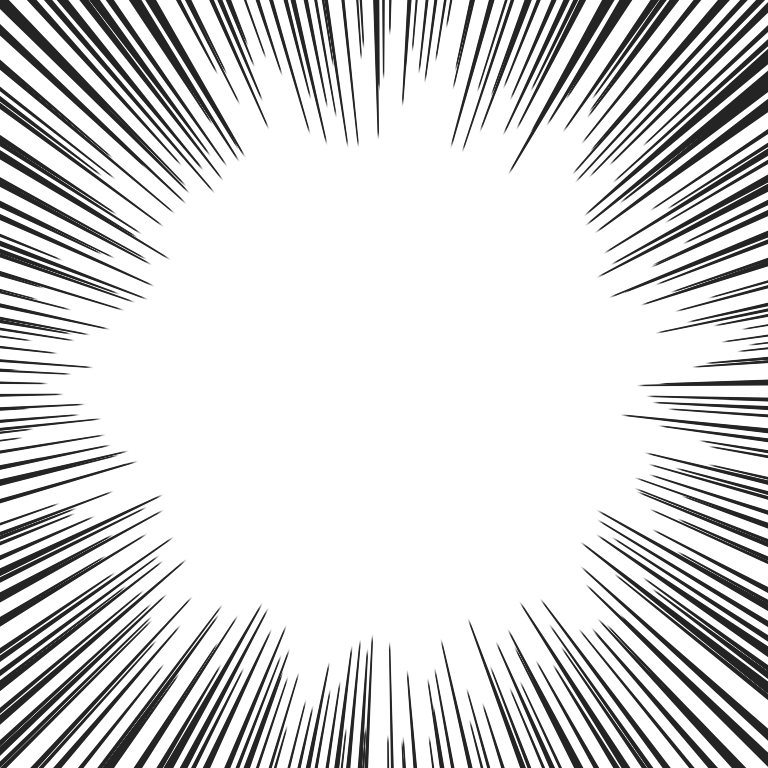
Reproduce this background procedurally as a WebGL 2 fragment shader.

```glsl
#version 300 es
precision highp float;

uniform vec2 u_resolution;
out vec4 fragColor;

const float TAU = 6.2831853;

float hash(vec2 p) {
    vec3 q = fract(vec3(p.xyx) * vec3(0.1031, 0.1030, 0.0973));
    q += dot(q, q.yzx + 33.33);
    return fract((q.x + q.y) * q.z);
}

// Gradient noise around a ring of the given number of lattice points
float ringNoise(float turn, float count, float seed) {
    float x = turn * count;
    float cell = floor(x);
    float f = x - cell;
    float g0 = hash(vec2(mod(cell, count), seed)) * 2.0 - 1.0;
    float g1 = hash(vec2(mod(cell + 1.0, count), seed)) * 2.0 - 1.0;
    float fade = f * f * f * (f * (f * 6.0 - 15.0) + 10.0);
    return 2.0 * mix(g0 * f, g1 * (f - 1.0), fade);
}

// Soft hump around a direction given in degrees
float hump(float angle, float degreesAt, float spread) {
    float d = sin(0.5 * (angle - radians(degreesAt))) * 2.0;
    return exp(-d * d / (spread * spread));
}

// Radius of the clear area along each direction
float clearRadius(float angle) {
    float r = 0.313 + 0.02 * ringNoise(angle / TAU, 23.0, 4.0);
    r += 0.065 * hump(angle, 177.0, 0.20);
    r += 0.050 * hump(angle, 82.0, 0.10);
    r += 0.035 * hump(angle, 109.0, 0.13);
    r += 0.035 * hump(angle, 47.0, 0.16);
    r += 0.030 * hump(angle, 8.0, 0.09);
    r += 0.035 * hump(angle, 278.0, 0.11);
    r += 0.025 * hump(angle, 228.0, 0.20);
    return r + 0.025 * hump(angle, 138.0, 0.20);
}

// Line weight, heavier in the dark bundles
float bundleWeight(float angle) {
    float w = 0.87 + 0.25 * ringNoise(angle / TAU, 31.0, 9.0);
    w += 0.65 * hump(angle, 123.0, 0.09);
    w += 0.70 * hump(angle, 59.0, 0.08);
    w += 0.65 * hump(angle, 37.0, 0.08);
    w += 0.35 * hump(angle, 25.0, 0.09);
    w += 0.40 * hump(angle, 208.0, 0.10);
    w += 0.30 * hump(angle, 242.0, 0.08);
    w += 0.35 * hump(angle, 299.0, 0.08);
    return w + 0.45 * hump(angle, 322.0, 0.13);
}

// Coverage of one ring of tapered radial strokes
float strokeRing(float radius, float angle, float count, float seed, float pixel) {
    float cell = floor(angle / TAU * count);
    float ink = 0.0;
    for (int i = -1; i <= 1; i++) {
        float id = mod(cell + float(i), count);
        float jitter = hash(vec2(id, seed));
        float lengthPick = hash(vec2(id, seed + 17.0));
        float widthPick = hash(vec2(id, seed + 31.0));
        float strokeAngle = (id + 0.12 + 0.76 * jitter) * TAU / count;
        float tip = clearRadius(strokeAngle) + 0.135 * pow(lengthPick, 1.2);
        float along = radius - tip;
        float halfWidth = 0.0009 + 0.0118 * max(along, 0.0)
            * bundleWeight(strokeAngle) * mix(0.65, 1.4, widthPick);
        float across = abs(radius * sin(angle - strokeAngle));
        float edge = 1.0 - smoothstep(-0.6 * pixel, 0.6 * pixel, across - halfWidth);
        ink = max(ink, edge * smoothstep(-pixel, 0.012, along));
    }
    return ink;
}

void main() {
    float side = min(u_resolution.x, u_resolution.y);
    float pixel = 1.0 / side;
    vec2 p = (gl_FragCoord.xy - 0.5 * u_resolution) / side - vec2(0.0, -0.007);
    float radius = length(p);
    float angle = mod(atan(p.y, p.x) + TAU, TAU);

    // Two uneven rings overlap into irregular bundles
    float ink = strokeRing(radius, angle, 151.0, 3.0, pixel);
    ink = max(ink, strokeRing(radius, angle, 127.0, 58.0, pixel));

    fragColor = vec4(mix(vec3(1.0), vec3(0.14), ink), 1.0);
}
```
